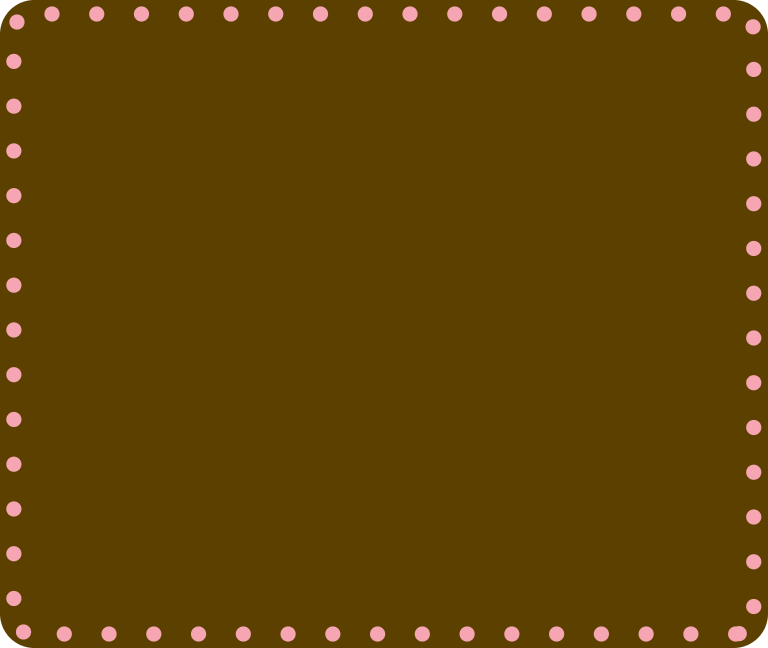
Give the GLSL for this background, as a Shadertoy shader.

```glsl
// A brown rounded card framed by a border of evenly spaced pink dots.

// Lengths are in canvas heights, with the origin at the lower left.
const vec3 CARD_COLOR = vec3(0.361, 0.251, 0.0);
const vec3 DOT_COLOR = vec3(0.961, 0.651, 0.698);
const vec3 OUTSIDE_COLOR = vec3(1.0);
const float CARD_RADIUS = 0.053;
const float DOT_RADIUS = 0.0117;
const float DOT_SPACING = 0.06907;
const float ROW_STEPS = 15.0;
const float COLUMN_STEPS = 12.0;

// First dot of each side; rows run right and columns run up.
const vec2 TOP_START = vec2(0.0802, 0.9784);
const vec2 BOTTOM_START = vec2(0.0992, 0.0216);
const vec2 LEFT_START = vec2(0.0214, 0.0764);
const vec2 RIGHT_START = vec2(1.1632, 0.0640);

// Single dots that turn the corners.
const vec2 TOP_LEFT_DOT = vec2(0.0262, 0.9660);
const vec2 TOP_RIGHT_DOT = vec2(1.1622, 0.9586);
const vec2 BOTTOM_LEFT_DOT = vec2(0.0363, 0.0247);
const vec2 BOTTOM_RIGHT_DOT = vec2(1.1408, 0.0222);

float roundedBox(vec2 p, vec2 halfSize, float radius) {
    vec2 q = abs(p) - halfSize + radius;
    return length(max(q, 0.0)) + min(max(q.x, q.y), 0.0) - radius;
}

// Distance to the nearest centre in a finite line of dots.
float dotLine(vec2 p, vec2 start, vec2 direction, float steps) {
    vec2 q = p - start;
    float index = clamp(round(dot(q, direction) / DOT_SPACING), 0.0, steps);
    return length(q - direction * index * DOT_SPACING);
}

float dotBorder(vec2 p) {
    const vec2 RIGHTWARD = vec2(1.0, 0.0);
    const vec2 UPWARD = vec2(0.0, 1.0);
    float rows = min(dotLine(p, TOP_START, RIGHTWARD, ROW_STEPS),
                     dotLine(p, BOTTOM_START, RIGHTWARD, ROW_STEPS));
    float columns = min(dotLine(p, LEFT_START, UPWARD, COLUMN_STEPS),
                        dotLine(p, RIGHT_START, UPWARD, COLUMN_STEPS));
    float topCorners = min(distance(p, TOP_LEFT_DOT), distance(p, TOP_RIGHT_DOT));
    float bottomCorners = min(distance(p, BOTTOM_LEFT_DOT), distance(p, BOTTOM_RIGHT_DOT));
    return min(min(rows, columns), min(topCorners, bottomCorners)) - DOT_RADIUS;
}

// Antialiased coverage across one pixel.
float coverage(float signedDistance, float pixel) {
    return clamp(0.5 - signedDistance / pixel, 0.0, 1.0);
}

void mainImage(out vec4 fragColor, in vec2 fragCoord) {
    float pixel = 1.0 / iResolution.y;
    vec2 p = fragCoord * pixel;
    vec2 halfCanvas = 0.5 * iResolution.xy * pixel;

    // Card, then its dotted border.
    float card = roundedBox(p - halfCanvas, halfCanvas, CARD_RADIUS);
    vec3 color = mix(OUTSIDE_COLOR, CARD_COLOR, coverage(card, pixel));
    color = mix(color, DOT_COLOR, coverage(dotBorder(p), pixel));
    fragColor = vec4(color, 1.0);
}
```
